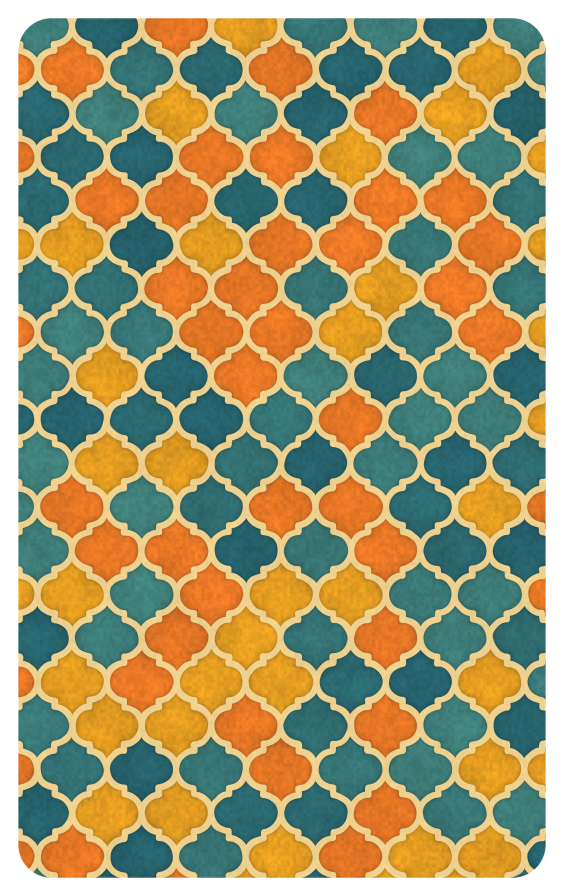
Write a Shadertoy shader that draws this pattern.

```glsl
// Felt rug with a Moroccan quatrefoil trellis in teal, orange and ochre on white

// Half the lattice spacing; the unit of length is half a tile width
const vec2 CELL = vec2(1.0, 1.256);

float hash(vec2 p) {
    vec3 q = fract(vec3(p.xyx) * 0.1031);
    q += dot(q, q.yzx + 33.33);
    return fract((q.x + q.y) * q.z);
}

float noise(vec2 p) {
    vec2 i = floor(p), f = fract(p);
    f = f * f * (3.0 - 2.0 * f);
    return mix(mix(hash(i), hash(i + vec2(1, 0)), f.x),
               mix(hash(i + vec2(0, 1)), hash(i + vec2(1, 1)), f.x), f.y);
}

float fbm(vec2 p) {
    float sum = 0.0, amp = 0.5;
    for (int i = 0; i < 4; i++) {
        sum += amp * noise(p);
        p = p * 2.03 + 17.3;
        amp *= 0.5;
    }
    return sum;
}

float roundedBox(vec2 p, vec2 halfSize, float radius) {
    vec2 q = abs(p) - halfSize + radius;
    return length(max(q, 0.0)) + min(max(q.x, q.y), 0.0) - radius;
}

// Distance to the tile border; tile receives the lattice index of the owner
float trellis(vec2 p, out vec2 tile) {
    vec2 s = p / CELL;
    vec2 box = floor(s), f = s - box;
    bool odd = mod(box.x + box.y, 2.0) > 0.5;
    if (odd) f.x = 1.0 - f.x;
    vec2 q = f * CELL;

    // Two opposing lobes joined by a short upright step
    const float radius = 0.535;
    float lobe = length(q - vec2(1.0 - radius, 0.0)) - radius;
    float hollow = length(q - vec2(radius, CELL.y)) - radius;
    float stepLow = radius, stepHigh = CELL.y - radius;
    float d = length(q - vec2(0.5, clamp(q.y, stepLow, stepHigh)));
    d = min(d, abs(q.x > 0.5 ? lobe : hollow));

    bool nearTile = q.x > 0.5 ? lobe < 0.0 : hollow > 0.0;
    vec2 corner = nearTile ? vec2(0.0) : vec2(1.0);
    if (odd) corner.x = 1.0 - corner.x;
    tile = box + corner;
    return d;
}

// Warm tiles in loose, alternating runs among two shades of teal
vec3 tileColor(vec2 tile) {
    float jitter = hash(tile + 71.0) - 0.5;
    float phase = fract(tile.x / 7.0 + tile.y * 0.5 + 0.25 + 0.45 * jitter);
    float pick = hash(tile + 137.0);
    vec3 teal = mix(vec3(0.15, 0.39, 0.43), vec3(0.25, 0.50, 0.48),
                    smoothstep(0.2, 0.8, pick));
    vec3 warm = pick < 0.56 ? vec3(0.91, 0.47, 0.15) : vec3(0.90, 0.62, 0.13);
    return phase < 0.47 ? warm : teal;
}

void mainImage(out vec4 fragColor, in vec2 fragCoord) {
    float pixel = 25.73 / iResolution.y;
    vec2 p = (fragCoord - 0.5 * iResolution.xy) * pixel;

    // Slightly uneven hand-cut outlines
    vec2 wobble = vec2(noise(p * 3.0), noise(p * 3.0 + 43.0)) - 0.5;
    vec2 tile;
    float d = trellis(p + vec2(0.03, -0.82) + 0.045 * wobble, tile) - 0.092;

    // Mottled felt tiles with a soft shadow along their borders
    float mottling = fbm(p * 1.3 + 50.0) - 0.47;
    float grain = fbm(p * vec2(11.0, 9.0) + 200.0) - 0.47;
    vec3 felt = tileColor(tile);
    felt *= 1.0 + 0.20 * mottling + 0.24 * grain;
    felt *= 1.0 - 0.20 * exp(-max(d, 0.0) * 16.0);

    // Cream trellis
    vec3 cream = vec3(0.935, 0.82, 0.56) * (1.0 + 0.08 * grain + 0.05 * mottling);
    vec3 color = mix(cream, felt, smoothstep(-0.7 * pixel, 0.7 * pixel, d));

    // Rounded rug outline on white
    float rug = roundedBox(p, vec2(7.57, 12.34), 0.95);
    color = mix(color, vec3(1.0), smoothstep(-0.7 * pixel, 0.7 * pixel, rug));
    fragColor = vec4(color, 1.0);
}
```
